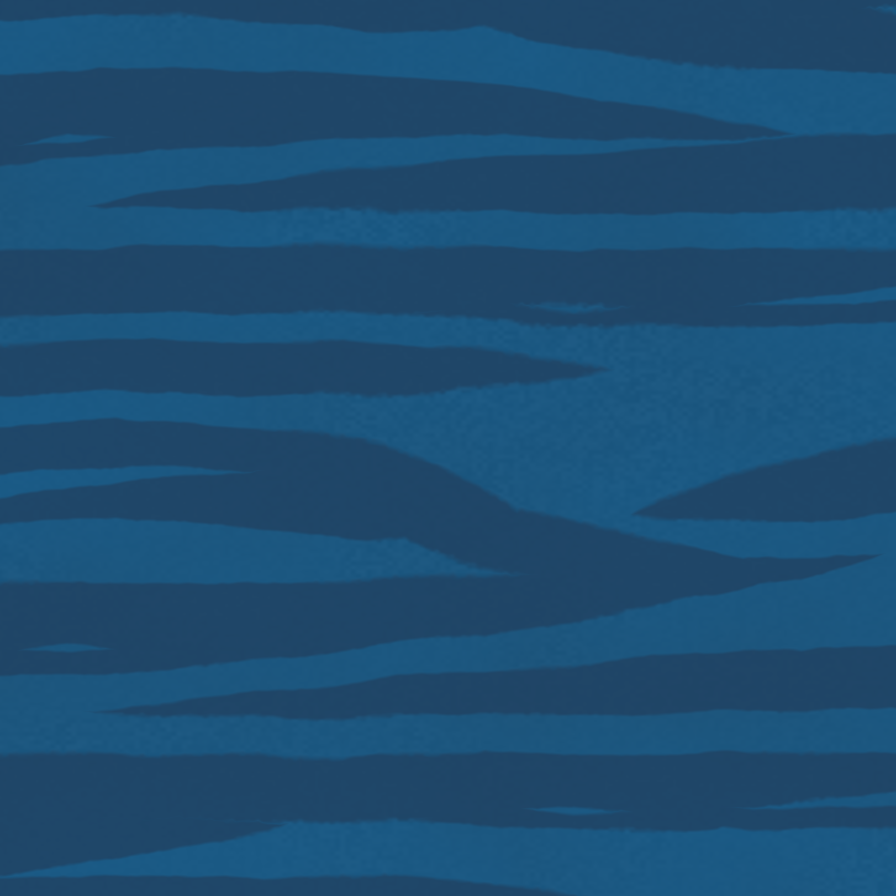
Give the GLSL for this pattern, as a three.js fragment shader.

```glsl
varying vec2 vUv;

const vec3 NAVY = vec3(0.122, 0.275, 0.408);
const vec3 BLUE = vec3(0.107, 0.345, 0.508);
const float PERIOD = 0.566;
const float TOP_MARGIN = 0.0755;

float hash(vec2 p) {
  return fract(sin(dot(p, vec2(127.1, 311.7))) * 43758.5453);
}

float noise(vec2 p) {
  vec2 i = floor(p);
  vec2 f = fract(p);
  f = f * f * (3.0 - 2.0 * f);
  return mix(mix(hash(i), hash(i + vec2(1.0, 0.0)), f.x),
             mix(hash(i + vec2(0.0, 1.0)), hash(i + vec2(1.0, 1.0)), f.x), f.y);
}

float fbm(vec2 p) {
  float sum = 0.0;
  float gain = 0.5;
  for (int i = 0; i < 4; i++) {
    sum += gain * noise(p);
    p = p * 2.1 + 7.3;
    gain *= 0.5;
  }
  return sum / 0.9375;
}

// Bowed brush stroke from a to b; tips are the taper lengths along it
float stroke(vec2 p, vec2 a, vec2 b, float bend, float halfWidth, vec2 tips, float soft) {
  float t = (p.x - a.x) / (b.x - a.x);
  float center = mix(a.y, b.y, t) + 4.0 * bend * t * (1.0 - t);
  float taper = clamp(t / tips.x, 0.0, 1.0) * clamp((1.0 - t) / tips.y, 0.0, 1.0);
  float reach = mix(-0.008, halfWidth, sqrt(taper));
  return smoothstep(-soft, soft, reach - abs(p.y - center));
}

// One group of stripes, measured downward; k varies it from group to group
float stripeGroup(vec2 p, float k, float soft) {
  vec2 full = vec2(0.01);
  vec2 endTip = vec2(0.01, 1.0);

  // Upper pair, tapering toward opposite sides
  float ink = stroke(p, vec2(-0.25, 0.082 - 0.023 * k), vec2(0.9 + 0.1 * k, 0.078 - 0.104 * k),
                     -0.036 + 0.065 * k, 0.06, endTip, soft);
  ink = max(ink, stroke(p, vec2(0.08, 0.154), vec2(1.3, 0.109), -0.005,
                        0.041 - 0.006 * k, vec2(0.65, 0.01), soft));

  // Unbroken band with a thin companion
  ink = max(ink, stroke(p, vec2(-0.5, 0.238), vec2(1.5, 0.238), 0.0, 0.037, full, soft));
  ink = max(ink, stroke(p, vec2(0.42, 0.273), vec2(1.3, 0.265), 0.006, 0.011, vec2(0.2, 0.01), soft));

  // Short stripe and the long one that sinks into the next group
  ink = max(ink, stroke(p, vec2(-0.3, 0.335 + 0.03 * k), vec2(0.69, 0.338 + 0.03 * k),
                        -0.002, 0.029, vec2(0.01, 0.25), soft));
  ink = max(ink, stroke(p, vec2(-0.3, 0.494), vec2(0.586, 0.501), -0.047, 0.056, vec2(0.01, 0.2), soft));
  ink = max(ink, stroke(p, vec2(0.35, 0.465 + 0.026 * k), vec2(0.9 - 0.27 * k, 0.565),
                        0.023 + 0.023 * k, 0.036 - 0.022 * k, vec2(0.3, 0.5), soft));
  ink = max(ink, stroke(p, vec2(0.70, 0.499), vec2(1.3, 0.426), -0.008, 0.04, vec2(0.4, 0.01), soft));

  // Wedge closing the last group
  if (k > 0.5) {
    ink = max(ink, stroke(p, vec2(-0.2, 0.315), vec2(0.33, 0.277), 0.0, 0.044, endTip, soft));
  }

  // Slivers left bare inside the stripes
  float bare = stroke(p, vec2(0.0, 0.088), vec2(0.15, 0.078), -0.003, 0.005, vec2(0.5), soft);
  bare = max(bare, stroke(p, vec2(-0.15, 0.482), vec2(0.32, 0.449), -0.006, 0.018, endTip, soft));
  bare = max(bare, stroke(p, vec2(0.56, 0.265), vec2(0.72, 0.266), 0.0, 0.005, vec2(0.5), soft));
  bare = max(bare, stroke(p, vec2(0.78, 0.267), vec2(1.2, 0.238), 0.0, 0.009, vec2(0.6, 0.01), soft));
  return ink * (1.0 - bare);
}

void main() {
  vec2 p = vec2(vUv.x, 1.0 - vUv.y);
  float grain = noise(p * vec2(170.0, 210.0)) - 0.5;
  float cloud = fbm(p * vec2(3.0, 4.0) + 11.0);
  float dryness = smoothstep(0.45, 0.7, fbm(p * vec2(5.0, 8.0) + 3.0));

  // Hand wobble along the edges, rougher where the brush runs dry
  vec2 q = p;
  q.y += (fbm(p * vec2(11.0, 7.0)) - 0.5) * 0.014;
  q.y += grain * mix(0.0008, 0.004, dryness);
  float soft = mix(0.0022, 0.005, dryness);

  float ink = 0.0;
  for (int i = -1; i <= 1; i++) {
    float k = float(i);
    ink = max(ink, stripeGroup(q - vec2(0.0, TOP_MARGIN + k * PERIOD), k, soft));
  }

  // Mottled wash with paper grain
  vec3 wash = BLUE + vec3(-0.015, 0.035, 0.065) * (cloud - 0.5);
  wash += grain * mix(0.008, 0.026, dryness);
  vec3 paint = NAVY + vec3(-0.004, 0.012, 0.018) * (cloud - 0.5) + grain * 0.005;
  gl_FragColor = vec4(mix(wash, paint, ink), 1.0);
}
```
